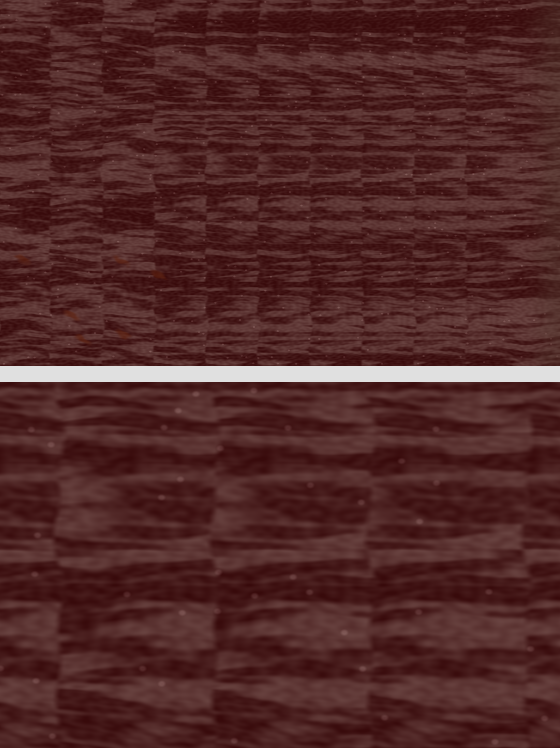
Top, the full canvas; bottom, a detail of the centre.
Write a Shadertoy shader that draws this texture.

```glsl
// Dark red timber with short, pale, horizontal grain streaks.
// Stretched gradient noise forms the streaks; upright patches repeat them
// with a small drift, leaving faint ragged seams between the patches.

#define PATCH_WIDTH 0.142
#define PATCH_REPEAT 0.86
#define LAST_PATCH 9.0
#define STREAK_SCALE vec2(7.0, 60.0)
#define FIBRE_SCALE vec2(17.0, 125.0)
#define PORE_SCALE vec2(75.0, 170.0)
#define STREAK_CONTRAST 0.56
#define DARK_WOOD vec3(0.220, 0.040, 0.044)
#define PALE_WOOD vec3(0.425, 0.280, 0.268)
#define AMBER vec3(0.37, 0.13, 0.06)
#define WORN_EDGE vec3(0.33, 0.23, 0.19)

float hash(vec2 p) {
    vec3 q = fract(p.xyx * 0.1031);
    q += dot(q, q.yzx + 33.33);
    return fract((q.x + q.y) * q.z);
}

// Gradient noise, roughly -0.7 to 0.7
float corner(vec2 cell, vec2 offset) {
    float angle = 6.2832 * hash(cell + 200.0);
    return dot(vec2(cos(angle), sin(angle)), offset);
}

float noise(vec2 p) {
    vec2 i = floor(p), f = p - i;
    vec2 w = f * f * f * (f * (f * 6.0 - 15.0) + 10.0);
    vec2 e = vec2(1.0, 0.0);
    float low = mix(corner(i, f), corner(i + e, f - e), w.x);
    float high = mix(corner(i + e.yx, f - e.yx), corner(i + 1.0, f - 1.0), w.x);
    return mix(low, high, w.y);
}

// Paleness of the wood inside one patch
float grain(vec2 p, float patchId) {
    patchId = min(patchId, LAST_PATCH);
    float left = 1.0 - step(3.0, patchId);
    float along = p.x - patchId * PATCH_WIDTH * PATCH_REPEAT;
    along += left * 3.0 * hash(vec2(patchId, 7.0));

    // Bend and tilt the fibres
    float tilt = 0.16 * noise(vec2(3.7, p.y * 5.0)) + 0.03;
    float across = p.y + tilt * (p.x - patchId * PATCH_WIDTH) * step(patchId, LAST_PATCH - 0.5);
    across += 0.012 * noise(vec2(along * 7.0, p.y * 9.0));
    across += left * 0.03 * hash(vec2(patchId, 2.0));
    vec2 q = vec2(along, across);

    // Broad bands decide how crowded the streaks are
    float band = 0.45 * noise(vec2(along * 1.5, across * 10.0) + 4.0);
    band += 0.35 * noise(vec2(along * 5.0, across * 22.0) + 31.0);

    float fibres = noise(q * STREAK_SCALE) + 0.6 * noise(q * FIBRE_SCALE + 17.0);
    float streak = smoothstep(-0.24, 0.30, fibres + band);
    float fine = noise(q * PORE_SCALE + 51.0);
    return 0.17 + STREAK_CONTRAST * streak + 0.30 * fine + 0.30 * band;
}

// Sparse bright pores, one candidate in each cell
float pores(vec2 p) {
    vec2 grid = p * 60.0, cell = floor(grid);
    vec2 centre = 0.3 + 0.4 * vec2(hash(cell + 5.0), hash(cell + 9.0));
    float spot = 1.0 - smoothstep(0.06, 0.22, length((grid - cell - centre) * vec2(0.8, 1.0)));
    return spot * step(0.93, hash(cell + 71.0));
}

// A few amber flecks in the lower left
float flecks(vec2 p) {
    float mask = 0.0;
    for (int k = 0; k < 6; k++) {
        float id = float(k);
        vec2 centre = vec2(0.6 * hash(vec2(id, 11.0)), 0.32 * hash(vec2(id, 23.0)));
        vec2 d = p - centre;
        d.y += 0.35 * d.x + 0.012 * noise(p * vec2(30.0, 60.0));
        mask = max(mask, 1.0 - smoothstep(0.3, 1.0, length(d / vec2(0.030, 0.012))));
    }
    return mask;
}

void mainImage(out vec4 fragColor, in vec2 fragCoord) {
    vec2 p = fragCoord / iResolution.y;
    float aspect = iResolution.x / iResolution.y;

    // Ragged patch borders, blended over a narrow strip
    float column = (p.x + 0.025 * noise(vec2(8.0, p.y * 14.0))) / PATCH_WIDTH;
    float id = floor(column);
    float seam = smoothstep(0.94, 1.0, column - id);
    float pale = mix(grain(p, id), grain(p, id + 1.0), seam);
    vec3 colour = mix(DARK_WOOD, PALE_WOOD, clamp(pale, 0.0, 1.0));

    colour = mix(colour, AMBER, 0.65 * flecks(p));
    colour += 0.10 * pores(p);

    // Dry, greyer wood at the right border
    float edge = smoothstep(aspect - 0.10, aspect, p.x + 0.04 * noise(p * vec2(6.0, 25.0)));
    colour = mix(colour, WORN_EDGE, 0.4 * edge);
    fragColor = vec4(colour, 1.0);
}
```
